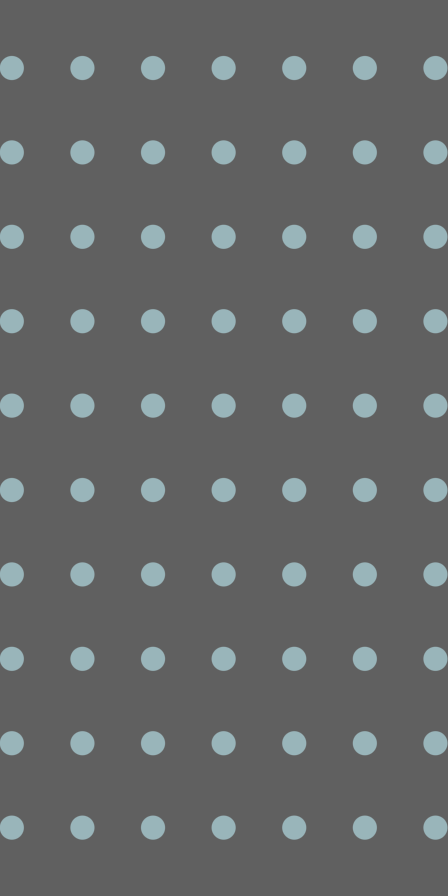
A Shadertoy shader for this pattern:

```glsl
// Flat grey ground with a regular grid of pale blue-grey discs, 7 across and 10 down.
// Each pixel finds its nearest grid centre, and a circle distance function
// with a one-pixel soft edge blends the two colours.

float discDistance(vec2 p, float radius) {
    return length(p) - radius;
}

void mainImage(out vec4 fragColor, in vec2 fragCoord) {
    // Canvas units: width is 1, height is 2
    vec2 uv = fragCoord / iResolution.xy * vec2(1.0, 2.0);
    float pixel = 1.0 / iResolution.x;

    // Nearest disc centre, limited to the grid so the margins stay empty
    vec2 spacing = vec2(0.1576, 0.1884);
    vec2 firstCentre = vec2(0.0264, 0.1526);
    vec2 cell = clamp(round((uv - firstCentre) / spacing), vec2(0.0), vec2(6.0, 9.0));
    vec2 local = uv - firstCentre - cell * spacing;

    // Smooth disc coverage
    float dist = discDistance(local, 0.0269);
    float coverage = 1.0 - smoothstep(-0.75 * pixel, 0.75 * pixel, dist);

    vec3 ground = vec3(0.378);
    vec3 discColour = vec3(0.60, 0.71, 0.73);
    fragColor = vec4(mix(ground, discColour, coverage), 1.0);
}
```
